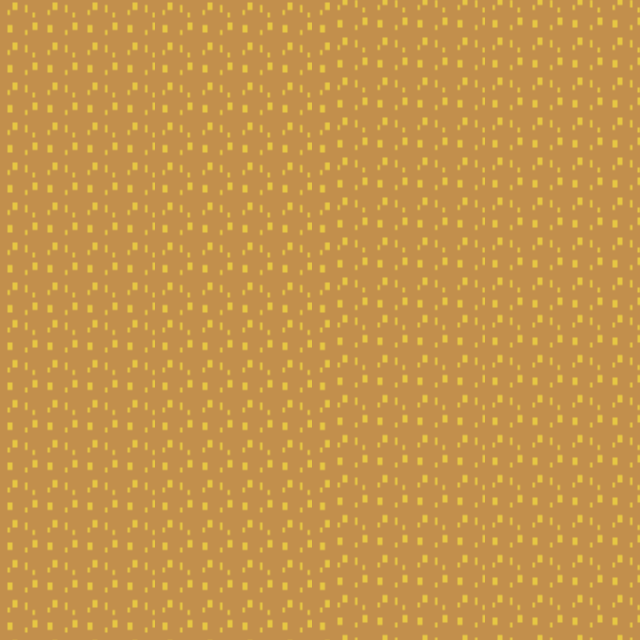
Give the GLSL for this pattern, as a WebGL 1 fragment shader.

```glsl
precision highp float;
// Ochre cloth with a tiled motif of small yellow blocks, with cropped and stepped seams.

#define GRID 256.0          // cells across the canvas
#define TILE 16.0           // cells per motif
#define PANEL_WIDTH 132.0   // cells before the motif steps upward
#define PANEL_LIFT 2.0      // cells of that step
#define CROP_FIRST 62.0     // where the fourth motif is cut short
#define CROP_SECOND 63.0    // second cut, counted from the first
#define ROW_SEAM 127.0      // row where one cell is skipped
#define SOFTNESS 0.75       // edge width in cells
#define GROUND vec3(0.76, 0.56, 0.30)
#define YELLOW vec3(0.90, 0.78, 0.26)

uniform vec2 u_resolution;

// Soft coverage of a block given its upper left corner and size in cells.
float block(vec2 p, vec2 corner, vec2 size, vec2 edge) {
  vec2 halfSize = 0.5 * size;
  vec2 outside = abs(p - corner - halfSize) - halfSize;
  vec2 cover = clamp(0.5 - outside / edge, 0.0, 1.0);
  return cover.x * cover.y;
}

// Start the motif again at a seam.
float restart(float x, float seam) {
  return x - seam * step(seam, x);
}

// Fold canvas cells into one motif, keeping the cuts at the seams.
vec2 foldToTile(vec2 cell) {
  float panel = floor(cell.x / PANEL_WIDTH);
  float x = cell.x - panel * PANEL_WIDTH;
  x = restart(restart(x, CROP_FIRST), CROP_SECOND);
  float y = cell.y + panel * PANEL_LIFT;
  y += step(ROW_SEAM, y);
  return mod(vec2(x, y), TILE);
}

// Ring of three large blocks, one tall bar and three small bars.
float motif(vec2 p, vec2 edge) {
  vec2 large = vec2(2.0, 3.0);
  vec2 tall = vec2(1.0, 3.0);
  vec2 small = vec2(1.0, 2.0);
  float ink = block(p, vec2(5.0, 1.0), large, edge);
  ink = max(ink, block(p, vec2(13.0, 9.0), large, edge));
  ink = max(ink, block(p, vec2(3.0, 10.0), large, edge));
  ink = max(ink, block(p, vec2(10.0, 2.0), tall, edge));
  ink = max(ink, block(p, vec2(3.0, 4.0), small, edge));
  ink = max(ink, block(p, vec2(13.0, 5.0), small, edge));
  return max(ink, block(p, vec2(10.0, 12.0), small, edge));
}

void main() {
  vec2 uv = gl_FragCoord.xy / u_resolution;
  vec2 cell = vec2(uv.x, 1.0 - uv.y) * GRID;
  vec2 edge = max(vec2(SOFTNESS), GRID / u_resolution);
  float ink = motif(foldToTile(cell), edge);
  gl_FragColor = vec4(mix(GROUND, YELLOW, ink), 1.0);
}
```
